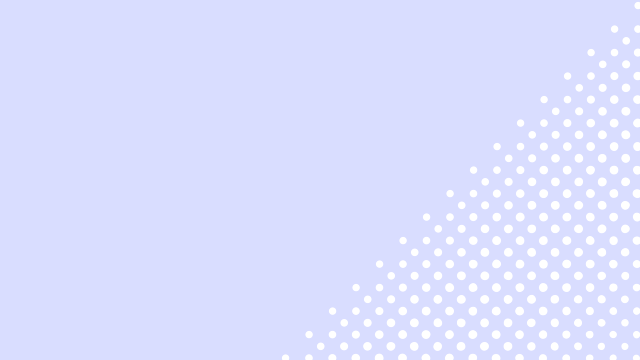
Reproduce this background procedurally as a Shadertoy shader.

```glsl
// Staggered white halftone dots filling the lower right corner of a lavender field.
#define FIELD_COLOR vec3(0.851, 0.867, 1.0)
#define DOT_COLOR vec3(1.0)
#define PITCH 0.06528               // lattice spacing, in canvas heights
#define FIRST_DOT vec2(0.7933, 0.0053)
#define EDGE_RADIUS 0.156           // radii are in lattice cells
#define PEAK_RADIUS 0.186
#define CORNER_SHRINK 0.036
#define DRIFT 0.0047                // leftward slip per cell of depth
#define WOBBLE 0.018

vec2 hashGradient(vec2 cell) {
    float angle = 6.2832 * fract(sin(dot(cell, vec2(127.1, 311.7))) * 43758.5);
    return vec2(cos(angle), sin(angle));
}

float gradientNoise(vec2 p) {
    vec2 i = floor(p), f = p - i;
    vec2 u = f * f * (3.0 - 2.0 * f);
    vec2 e = vec2(1.0, 0.0);
    float bottom = mix(dot(hashGradient(i), f),
                       dot(hashGradient(i + e.xy), f - e.xy), u.x);
    float top = mix(dot(hashGradient(i + e.yx), f - e.yx),
                    dot(hashGradient(i + e.xx), f - e.xx), u.x);
    return mix(bottom, top, u.y);
}

// Dots swell away from the diagonal, then shrink toward the corner.
float dotRadius(float depth) {
    return mix(EDGE_RADIUS, PEAK_RADIUS, smoothstep(0.0, 4.0, depth))
         - CORNER_SHRINK * smoothstep(8.0, 15.0, depth);
}

// Coverage of one square lattice, shifted diagonally by offset.
float dotLattice(vec2 p, float offset, float firstDepth, float pixel) {
    vec2 center = round(p - offset) + offset;
    float depth = center.x - center.y;
    vec2 toDot = p - center + vec2(DRIFT * depth, 0.0);
    float wobble = WOBBLE * smoothstep(1.0, 6.0, depth) * gradientNoise(p * 4.3);
    float dist = length(toDot) - dotRadius(depth) - wobble;
    float inside = step(firstDepth - 0.25, depth);
    return inside * (1.0 - smoothstep(-0.6 * pixel, 0.6 * pixel, dist));
}

void mainImage(out vec4 fragColor, in vec2 fragCoord) {
    vec2 p = (fragCoord / iResolution.y - FIRST_DOT) / PITCH;
    float pixel = 1.0 / (iResolution.y * PITCH);

    // The second lattice fills the gaps and starts one step deeper.
    float coverage = max(dotLattice(p, 0.0, 0.0, pixel),
                         dotLattice(p, 0.5, 1.0, pixel));
    fragColor = vec4(mix(FIELD_COLOR, DOT_COLOR, coverage), 1.0);
}
```
